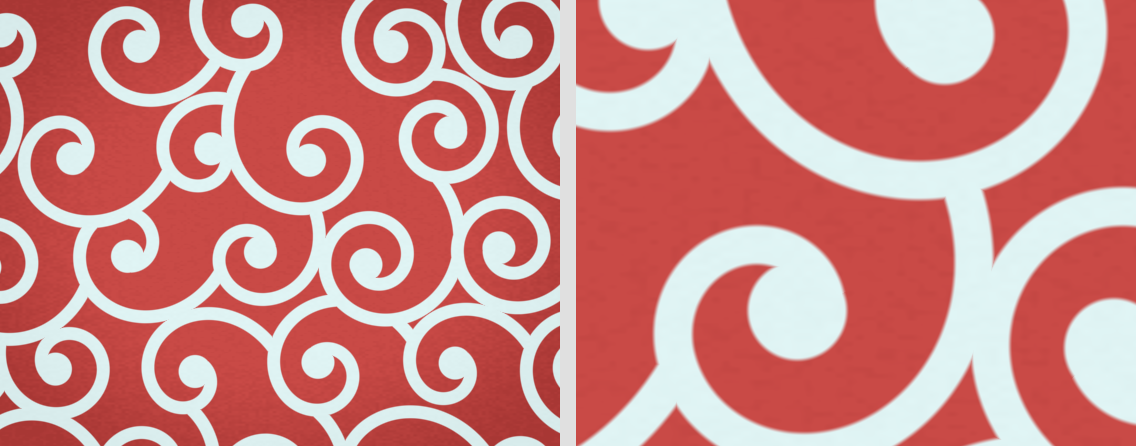
Left: the whole. Right: its middle third, enlarged.
A WebGL 2 fragment shader for this pattern:

```glsl
#version 300 es
precision highp float;

uniform vec2 u_resolution;
out vec4 fragColor;

// All lengths are fractions of the canvas height.
const float TAU = 6.2831853;
const vec2 CELL = vec2(0.285, 0.25);
const vec2 LAYOUT_SHIFT = vec2(3.12, 2.07);
const float JITTER = 0.065;
const float MIN_RADIUS = 0.10;
const float MAX_RADIUS = 0.172;
const float INNER_RADIUS = 0.045;
const float PITCH = 0.072;
const float MIN_TURNS = 1.1;
const float TAIL_TURNS = 0.6;
const float TAIL_OVERLAP = 0.06;
const float HALF_STROKE = 0.0145;
const float DOT_RADIUS = 0.037;
const float EDGE_SOFTNESS = 0.0021;
const vec2 THREAD_DENSITY = vec2(130.0, 210.0);
const float THREAD_CONTRAST = 0.35;
const vec3 BRIGHT_RED = vec3(0.79, 0.29, 0.275);
const vec3 DARK_RED = vec3(0.66, 0.215, 0.205);
const vec3 PALE_MINT = vec3(0.875, 0.955, 0.955);

struct Scroll {
    vec2 center;
    float radius;
    float turns;
    float spin;
    float aim;
    float reach;
};

float hash(vec2 p) {
    return fract(sin(dot(p, vec2(127.1, 311.7))) * 43758.5453);
}

float noise(vec2 p) {
    vec2 i = floor(p);
    vec2 f = smoothstep(0.0, 1.0, p - i);
    float low = mix(hash(i), hash(i + vec2(1, 0)), f.x);
    float high = mix(hash(i + vec2(0, 1)), hash(i + vec2(1, 1)), f.x);
    return mix(low, high, f.y);
}

vec2 polar(float angle, float radius) {
    return radius * vec2(cos(angle), sin(angle));
}

vec2 scrollCenter(vec2 id) {
    vec2 offset = vec2(hash(id + 3.7), hash(id + 8.3)) - 0.5;
    return (id + vec2(0.5 * mod(id.y, 2.0), 0.0)) * CELL + JITTER * offset;
}

float scrollRadius(vec2 id) {
    return mix(MIN_RADIUS, MAX_RADIUS, hash(id + 15.1));
}

// Each scroll unwinds towards a neighbour that is painted later.
Scroll makeScroll(vec2 id) {
    vec2 next = id + (hash(id + 21.9) < 0.5 ? vec2(1, 0) : vec2(0, 1));
    vec2 center = scrollCenter(id);
    vec2 link = scrollCenter(next) - center;
    float radius = scrollRadius(id);
    float turns = max(MIN_TURNS, (radius - INNER_RADIUS) / PITCH);
    float spin = hash(id + 33.3) < 0.5 ? -1.0 : 1.0;
    float reach = max(radius, length(link) - scrollRadius(next) + TAIL_OVERLAP);
    return Scroll(center, radius, turns, spin, atan(link.y, link.x), reach);
}

// Arm radius, with turns counted inwards from the outer end.
float armRadius(Scroll s, float turn) {
    float tail = max(1.0 - turn / TAIL_TURNS, 0.0);
    return mix(s.radius, INNER_RADIUS, turn / s.turns)
         + (s.reach - s.radius) * tail * tail;
}

float cover(float d) {
    return 1.0 - smoothstep(-EDGE_SOFTNESS, EDGE_SOFTNESS, d);
}

// Clears the inside of a scroll, then inks its arm and dot.
float paintScroll(float ink, Scroll s, vec2 p) {
    vec2 q = p - s.center;
    float r = length(q);
    if (r > s.reach + HALF_STROKE + EDGE_SOFTNESS) return ink;
    float outerTurn = fract(s.spin * (s.aim - atan(q.y, q.x)) / TAU);
    float d = length(q - polar(s.aim, s.reach)) - HALF_STROKE;
    for (int i = 0; i < 4; i++) {
        float turn = outerTurn + float(i);
        if (turn > s.turns) break;
        float arm = armRadius(s, turn);
        float slope = (armRadius(s, turn + 0.01) - arm) / (0.01 * TAU);
        float stretch = length(vec2(1.0, slope / max(arm, INNER_RADIUS)));
        d = min(d, abs(r - arm) / stretch - HALF_STROKE);
    }
    float dotAngle = s.aim - s.spin * TAU * s.turns;
    vec2 dotCenter = polar(dotAngle, INNER_RADIUS + HALF_STROKE - DOT_RADIUS);
    d = min(d, length(q - dotCenter) - DOT_RADIUS);
    ink *= 1.0 - cover(r - armRadius(s, outerTurn));
    return max(ink, cover(d));
}

void main() {
    vec2 uv = gl_FragCoord.xy / u_resolution.y;
    vec2 p = uv + LAYOUT_SHIFT;
    vec2 base = floor(p / CELL);

    // Scrolls in a fixed row and column order
    float ink = 0.0;
    for (int y = -2; y <= 2; y++) {
        for (int x = -2; x <= 2; x++) {
            ink = paintScroll(ink, makeScroll(base + vec2(x, y)), p);
        }
    }

    // Woven grain and darker corners
    vec2 fromMiddle = 2.0 * gl_FragCoord.xy / u_resolution - 1.0;
    float grain = noise(uv * THREAD_DENSITY) - 0.5;
    float shade = smoothstep(0.55, 1.35, length(fromMiddle)) + THREAD_CONTRAST * grain;
    vec3 red = mix(BRIGHT_RED, DARK_RED, clamp(shade, 0.0, 1.0));
    vec3 mint = PALE_MINT * (1.0 - 0.035 * shade);
    fragColor = vec4(mix(red, mint, ink), 1.0);
}
```
